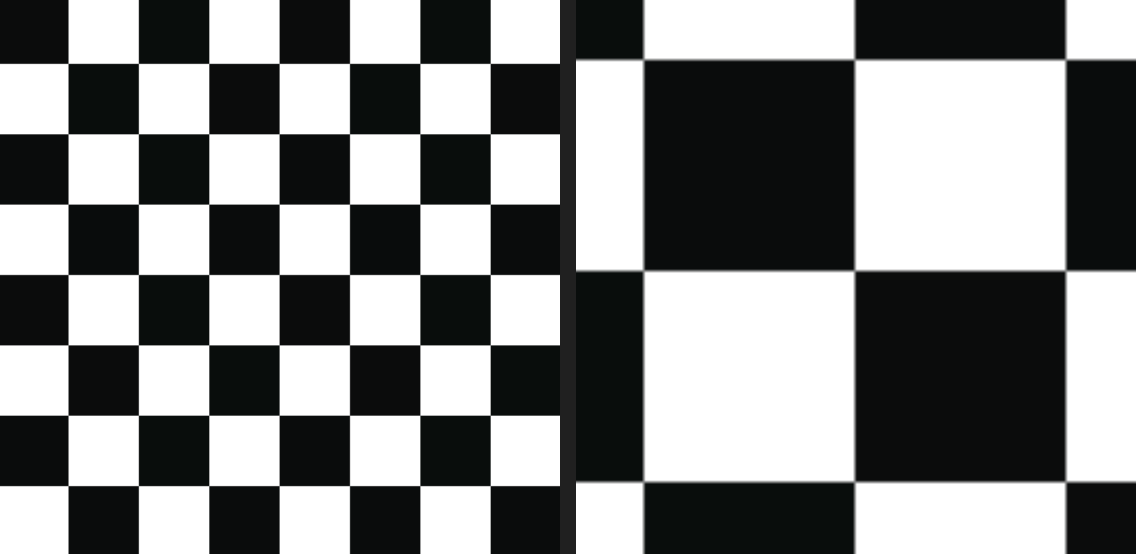
Left: the whole. Right: its middle third, enlarged.
This pattern is drawn by a Shadertoy shader. Its source:

```glsl
// Black and white checkerboard, cropped slightly inside its outer cells.

// Triangle wave: positive in even cells, negative in odd ones, zero on edges.
vec2 edgeDistance(vec2 p) {
    return 0.5 - abs(mod(p + 0.5, 2.0) - 1.0);
}

void mainImage(out vec4 fragColor, in vec2 fragCoord) {
    // Just under eight cells across, anchored at the lower left
    float cellsAcross = 7.9585;
    vec2 p = fragCoord / iResolution.x * cellsAcross + vec2(0.026, 0.035);

    // Soft edge, never narrower than one pixel
    float softness = max(0.0095, 0.5 * cellsAcross / iResolution.x);
    vec2 side = clamp(edgeDistance(p) / softness, -1.0, 1.0);
    float white = 0.5 + 0.5 * side.x * side.y;

    // Ink drifts faintly from greenish to neutral between cells
    vec2 cell = floor(p);
    float drift = 0.5 + 0.5 * sin(cell.x * 1.57 + 1.57 + sin(cell.y * 2.3));
    vec3 ink = mix(vec3(0.034, 0.050, 0.046), vec3(0.042, 0.045, 0.047), drift);

    fragColor = vec4(mix(ink, vec3(1.0), white), 1.0);
}
```
